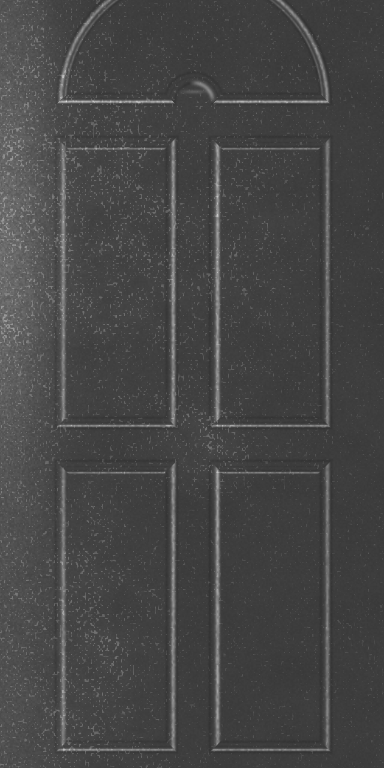
Reproduce this texture procedurally as a WebGL 1 fragment shader.

```glsl
precision highp float;
uniform vec2 u_resolution;

// Layout, in units of the canvas width
const vec2 PANEL_HALF = vec2(0.155, 0.3763);
const vec2 PANEL_FIRST = vec2(0.3030, 0.4206);
const vec2 PANEL_STEP = vec2(0.4015, 0.8438);
const vec2 ARCH_CENTER = vec2(0.505, 1.732);
const float ARCH_RADIUS = 0.354;
const vec2 HUB_CENTER = vec2(0.505, 1.735);
const float HUB_RADIUS = 0.052;

// Tones
const float BASE_TONE = 0.238;
const float GLOW_TONE = 0.175;
const float HAZE_TONE = 0.045;
const float SPECKLE_TONE = 0.20;
const float GROOVE_TONE = 0.032;
const vec2 GRAIN_SCALE = vec2(247.0, 213.0);

float hash(vec2 p) {
    vec3 q = fract(p.xyx * 0.1031);
    q += dot(q, q.yzx + 33.33);
    return fract((q.x + q.y) * q.z);
}

float noise(vec2 p) {
    vec2 i = floor(p);
    vec2 f = fract(p);
    f = f * f * (3.0 - 2.0 * f);
    return mix(mix(hash(i), hash(i + vec2(1.0, 0.0)), f.x),
               mix(hash(i + vec2(0.0, 1.0)), hash(i + vec2(1.0, 1.0)), f.x), f.y);
}

float fbm(vec2 p) {
    float sum = 0.0;
    float gain = 0.5;
    for (int i = 0; i < 4; i++) {
        sum += gain * noise(p);
        p = p * 2.03 + 17.3;
        gain *= 0.5;
    }
    return sum;
}

float band(float x, float center, float halfWidth) {
    float aa = 0.75 / u_resolution.x;
    return 1.0 - smoothstep(halfWidth - aa, halfWidth + aa, abs(x - center));
}

// Rounded highlight: a bright core on a soft shoulder
float ridge(float x, float center, float halfWidth) {
    float t = (x - center) / halfWidth;
    return exp(-t * t);
}

float blob(vec2 p, vec2 center, vec2 size) {
    vec2 q = (p - center) / size;
    return exp(-dot(q, q));
}

// Dark creases at the outer and inner rims of a moulding
float grooves(float depth) {
    return ridge(depth, -0.003, 0.004) + 0.5 * band(depth, 0.012, 0.002)
         + 0.9 * ridge(depth, 0.024, 0.004);
}

// Raised rectangular moulding, lit differently on each side
float panelRelief(vec2 q, float rightColumn, float wear) {
    vec2 low = q + PANEL_HALF;
    vec2 high = PANEL_HALF - q;
    float sides = min(low.x, high.x);
    float ends = min(low.y, high.y);
    float depth = min(sides, ends);
    float relief = -GROOVE_TONE * grooves(depth);
    float leftLight = ridge(depth, 0.017, 0.0062) * mix(0.24, 0.34, rightColumn);
    float rightLight = ridge(depth, 0.007, 0.0058) * mix(0.30, 0.23, rightColumn);
    float topLight = ridge(depth, 0.028, 0.0026) * 0.24;
    float bottomLight = ridge(depth, 0.003, 0.0030) * 0.30;
    float sideLight = q.x < 0.0 ? leftLight : rightLight;
    float endLight = q.y > 0.0 ? topLight : bottomLight;
    float mitre = smoothstep(-0.003, 0.003, ends - sides);
    return relief + wear * mix(endLight, sideLight, mitre);
}

// Half-round moulding with a small hub cut from its base
float archRelief(vec2 p, float wear) {
    vec2 q = p - ARCH_CENTER;
    vec2 h = p - HUB_CENTER;
    float rim = ARCH_RADIUS - length(q);
    float hub = length(h) - HUB_RADIUS;
    float depth = min(min(rim, q.y), hub);
    float relief = -GROOVE_TONE * grooves(depth);
    if (hub <= min(rim, q.y)) {
        float facing = smoothstep(0.55, 0.95, dot(normalize(h + 0.0001), vec2(0.66, 0.75)));
        relief += 0.30 * facing * ridge(depth, -0.003, 0.006) * step(0.0, q.y);
        relief += 0.12 * blob(h, vec2(0.0, 0.026), vec2(0.030, 0.005));
    } else if (rim < q.y) {
        relief += wear * (0.29 * ridge(depth, 0.007, 0.0050) + 0.13 * ridge(depth, 0.019, 0.003));
    } else {
        relief += wear * 0.40 * ridge(depth, 0.003, 0.0036);
    }
    return relief;
}

void main() {
    vec2 p = gl_FragCoord.xy / u_resolution.x;

    // Sheen falling off from the left edge
    float sheen = exp(-p.x * p.x / 0.017) * (0.36 + 0.64 * blob(p, vec2(0.0, 1.34), vec2(1.0, 0.50)));

    // Worn areas: left panels, middle rail and inner right panel
    float worn = 0.75 * blob(p, vec2(0.30, 1.40), vec2(0.19, 0.42));
    worn += 0.70 * blob(p, vec2(0.23, 0.28), vec2(0.19, 0.42));
    worn += 0.75 * blob(p, vec2(0.54, 0.85), vec2(0.12, 0.10));
    worn += 0.40 * blob(p, vec2(0.64, 1.38), vec2(0.18, 0.42));
    worn += 0.30 * blob(p, vec2(0.12, 1.80), vec2(0.18, 0.25));
    float patches = fbm(p * 22.0 + 5.0);

    float tone = BASE_TONE + GLOW_TONE * sheen + HAZE_TONE * worn * (0.3 + 1.2 * patches);
    tone += 0.022 * (fbm(p * 12.0) - 0.5);

    // Fine speckle, gathered in patches
    float density = (0.30 + 0.55 * sheen + 0.65 * worn) * (0.4 + 1.2 * patches);
    float grain = noise(p * GRAIN_SCALE);
    float cutoff = 0.88 - 0.30 * density;
    tone += SPECKLE_TONE * smoothstep(cutoff, cutoff + 0.30, grain) * (0.50 + 0.40 * density);
    tone += (0.018 + 0.08 * sheen) * (noise(p * 256.0 + 40.0) - 0.5);

    // Four panels, two by two
    float wear = 0.72 + 0.5 * noise(p * vec2(210.0, 130.0) + 9.0);
    vec2 cell = clamp(floor((p - PANEL_FIRST) / PANEL_STEP + 0.5), 0.0, 1.0);
    tone += panelRelief(p - PANEL_FIRST - cell * PANEL_STEP, cell.x, wear);
    tone += archRelief(p, wear);

    gl_FragColor = vec4(vec3(clamp(tone, 0.0, 1.0)), 1.0);
}
```
